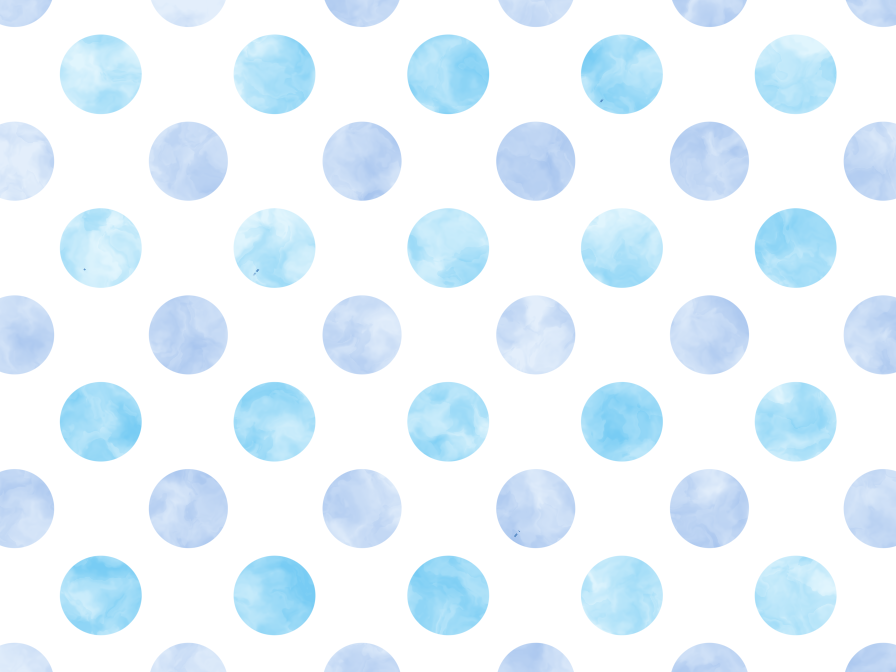
A WebGL 1 fragment shader for this pattern:

```glsl
precision highp float;

uniform vec2 u_resolution;

// Lengths: PERIOD and ORIGIN in canvas heights, radii in periods
#define PERIOD 0.2585
#define ORIGIN vec2(0.667, 0.3724)
#define STAGGER vec2(0.504, 0.5)
#define SKY_RADIUS vec2(0.2355, 0.229)
#define MIST_RADIUS vec2(0.2275, 0.2275)
#define SKY_LIGHT vec3(0.88, 0.96, 0.992)
#define SKY_DARK vec3(0.47, 0.80, 0.955)
#define MIST_LIGHT vec3(0.89, 0.935, 0.985)
#define MIST_DARK vec3(0.64, 0.76, 0.93)
#define FLECK_COLOR vec3(0.28, 0.50, 0.74)
#define FLECK_CHANCE 0.06

float hash(vec2 p) {
  vec3 q = fract(p.xyx * vec3(0.1031, 0.1030, 0.0973));
  q += dot(q, q.yzx + 33.33);
  return fract((q.x + q.y) * q.z);
}

float noise(vec2 p) {
  vec2 cell = floor(p);
  vec2 f = fract(p);
  f = f * f * (3.0 - 2.0 * f);
  vec2 e = vec2(1.0, 0.0);
  return mix(mix(hash(cell), hash(cell + e), f.x),
             mix(hash(cell + e.yx), hash(cell + e.xx), f.x), f.y);
}

float fbm(vec2 p) {
  float sum = 0.0;
  float gain = 0.53;
  for (int i = 0; i < 4; i++) {
    sum += gain * noise(p);
    p = mat2(1.6, 1.2, -1.2, 1.6) * p + 7.3;
    gain *= 0.5;
  }
  return sum;
}

// Pigment density inside one dot: 0 is pale, 1 is saturated
float pigment(vec2 p, vec2 seed, float base) {
  vec2 q = p * 1.25 + seed;
  vec2 warp = vec2(fbm(q + 11.0), fbm(q + 29.0)) - 0.5;
  float wash = fbm(q + 1.5 * warp);
  float bloom = fbm(q * 1.3 + 2.0 * warp + 47.0);
  float backrun = smoothstep(0.53, 0.60, bloom) - 0.4;
  return clamp(base + 1.15 * (wash - 0.5) + 0.13 * backrun, 0.0, 1.0);
}

// Broken diagonal stroke near the lower rim
float fleck(vec2 p, vec2 seed, float pixel) {
  float side = hash(seed + 5.0) < 0.5 ? -1.0 : 1.0;
  vec2 d = p - vec2(0.46 * side, -0.62);
  vec2 along = vec2(0.64, 0.77);
  float s = dot(d, along);
  float across = abs(dot(d, vec2(-along.y, along.x)));
  float stroke = max(abs(s) - 0.12, across - 0.022);
  float gaps = smoothstep(0.4, 0.6, noise(vec2(s * 22.0, 0.0) + seed));
  return gaps * (1.0 - smoothstep(-0.5 * pixel, 0.5 * pixel, stroke));
}

// Paints one square lattice of watercolour dots over the paper
vec3 paintDots(vec3 paper, vec2 q, vec2 radius, vec3 light, vec3 dark, float salt) {
  vec2 id = floor(q + 0.5);
  vec2 p = (q - id) / radius;
  float pixel = 1.0 / (u_resolution.y * PERIOD * radius.y);
  float cover = 1.0 - smoothstep(-0.7 * pixel, 0.7 * pixel, length(p) - 1.0);

  vec2 key = id + 40.0 + salt;
  vec2 seed = 60.0 * vec2(hash(key), hash(key + 17.0));
  float base = mix(0.27, 0.72, hash(key + 31.0));
  vec3 paint = mix(light, dark, pigment(p, seed, base));

  float worn = step(hash(key + 53.0), FLECK_CHANCE);
  paint = mix(paint, FLECK_COLOR, 0.8 * worn * fleck(p, seed, pixel));
  return mix(paper, paint, cover);
}

void main() {
  vec2 q = (gl_FragCoord.xy / u_resolution.y - ORIGIN) / PERIOD;
  vec3 color = vec3(1.0);
  color = paintDots(color, q, SKY_RADIUS, SKY_LIGHT, SKY_DARK, 0.0);
  color = paintDots(color, q - STAGGER, MIST_RADIUS, MIST_LIGHT, MIST_DARK, 83.0);
  gl_FragColor = vec4(color, 1.0);
}
```
